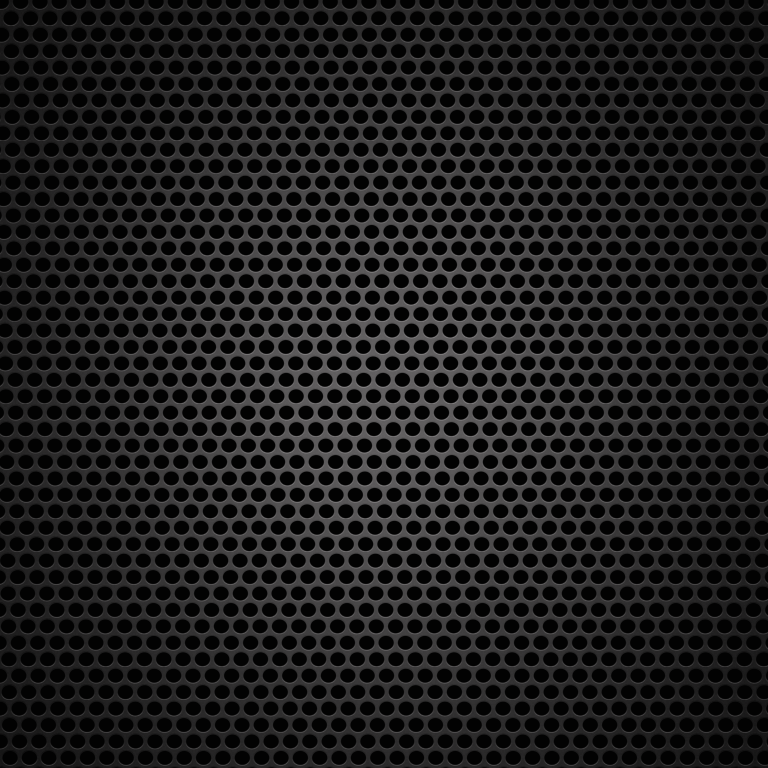
Reproduce this pattern procedurally as a Shadertoy shader.

```glsl
// Perforated dark metal grille: staggered oval holes with lit lower rims under a soft central glow.

const vec2  PITCH       = vec2(0.02520, 0.02140); // hole spacing across and between rows
const vec2  ORIGIN      = vec2(0.4592, 0.6553);   // centre of one reference hole
const float ROW_DRIFT   = -0.00025;               // sideways slip per row, going up
const vec2  HOLE_RADIUS = vec2(0.0099, 0.0090);
const float RIM_OFFSET  = 0.0009;                 // rim line distance outside the hole
const float RIM_WIDTH   = 0.0008;
const float RIM_LIGHT   = 0.11;
const float RIM_SHADE   = 0.03;
const float RIM_VARY    = 0.30;                   // rim brightness change between holes
const vec2  GLOW_SCALE  = vec2(2.12, 1.90);
const float GLOW_FALL   = 1.3;
const float METAL_EDGE  = 0.065;
const float METAL_GLOW  = 0.315;
const float GRAIN       = 0.012;
const vec3  METAL_TINT  = vec3(1.01, 0.99, 1.00);
const vec3  HOLE_COLOR  = vec3(0.006);

float hash(vec2 p) {
    vec3 q = fract(vec3(p.xyx) * 0.1031);
    q += dot(q, q.yzx + 33.33);
    return fract((q.x + q.y) * q.z);
}

// Offset from the nearest hole centre; also returns the hole's grid index.
vec2 holeCell(vec2 uv, out vec2 id) {
    vec2 p = uv - ORIGIN;
    id.y = floor(p.y / PITCH.y + 0.5);
    p.y -= id.y * PITCH.y;
    p.x -= id.y * ROW_DRIFT + 0.5 * PITCH.x * mod(id.y, 2.0);
    id.x = floor(p.x / PITCH.x + 0.5);
    p.x -= id.x * PITCH.x;
    return p;
}

// Approximate signed distance to an axis-aligned ellipse.
float ellipseDistance(vec2 p, vec2 radius) {
    float k = length(p / radius);
    float slope = length(p / (radius * radius));
    return k * (k - 1.0) / max(slope, 1e-3);
}

void mainImage(out vec4 fragColor, in vec2 fragCoord) {
    vec2 uv = fragCoord / iResolution.xy;
    float pixel = 1.0 / min(iResolution.x, iResolution.y);

    vec2 id;
    vec2 p = holeCell(uv, id);
    float d = ellipseDistance(p, HOLE_RADIUS);

    // Metal sheet lit from the middle
    vec2 g = (uv - 0.5) * GLOW_SCALE;
    float metal = METAL_EDGE + METAL_GLOW * exp(-GLOW_FALL * dot(g, g));
    metal += GRAIN * (hash(floor(uv * 512.0)) - 0.5);

    // Bevel: bright below each hole, slightly dark above
    float facing = -p.y / max(length(p), 1e-4);
    float rimDistance = (d - RIM_OFFSET) / max(RIM_WIDTH, 0.5 * pixel);
    float rim = exp(-rimDistance * rimDistance);
    float vary = 1.0 + RIM_VARY * (hash(id + 91.0) - 0.5);
    metal += rim * vary * RIM_LIGHT * smoothstep(0.0, 0.9, facing);
    metal -= rim * RIM_SHADE * smoothstep(0.0, 0.9, -facing);

    // Punched holes
    float sheet = smoothstep(-0.75 * pixel, 0.75 * pixel, d);
    vec3 color = mix(HOLE_COLOR, max(metal, 0.0) * METAL_TINT, sheet);
    fragColor = vec4(color, 1.0);
}
```
